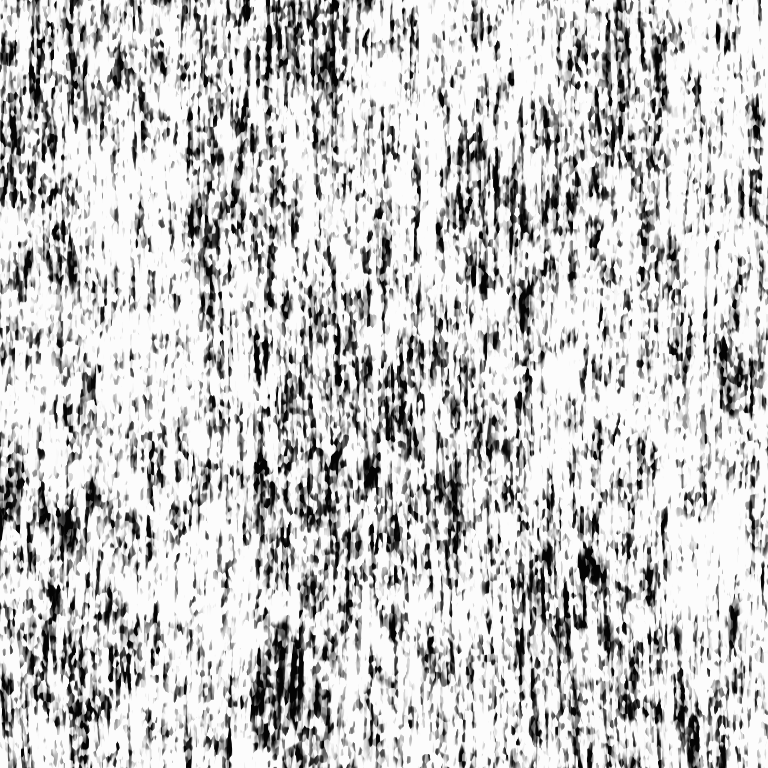
This texture is drawn by a Shadertoy shader. Its source:

```glsl
// Weathered black ink on white: vertical fibres, specks and blots from stretched cellular noise.

const vec3 PAPER = vec3(0.99);
const vec3 INK = vec3(0.015);

// Cells per canvas side, across and up
const vec2 SPECK_CELLS  = vec2(230.0, 115.0);
const vec2 FIBRE_CELLS  = vec2(240.0, 27.0);
const vec2 COLUMN_CELLS = vec2(150.0, 6.0);
const vec2 BLOT_CELLS   = vec2(46.0, 32.0);
const vec2 PATCH_CELLS  = vec2(8.0, 5.0);
const vec2 STROKE_CELLS = vec2(90.0, 7.0);

// Share of each layer in the ink density
const float SPECK = 0.60;
const float FIBRE = 0.52;
const float COLUMN = 0.34;
const float BLOT = 0.40;
const float PATCH = 0.30;
const float STROKE = 0.90;

const float INK_START = -0.30;   // density where grey begins
const float INK_FULL = 1.95;     // density of solid black
const float CELL_SHARPNESS = 8.0;
const float CELL_SPREAD = 0.24;  // typical deviation of the blended cells
const float LEAN = 0.007;        // sideways drift of the fibres near the bottom

vec3 hash3(vec2 cell, float seed) {
    vec3 p = fract(vec3(cell.xyx + seed) * vec3(0.1031, 0.1030, 0.0973));
    p += dot(p, p.yxz + 33.33);
    return fract((p.xxy + p.yzz) * p.zyx);
}

// Blend of random cell tones by distance, centred on 0 with deviation near 1
float cellTone(vec2 p, float seed) {
    vec2 base = floor(p);
    float tone = 0.0;
    float total = 0.0;
    for (int y = -1; y <= 1; y++) {
        for (int x = -1; x <= 1; x++) {
            vec2 cell = base + vec2(x, y);
            vec3 rnd = hash3(cell, seed);
            vec2 offset = cell + rnd.xy - p;
            float weight = exp(-CELL_SHARPNESS * dot(offset, offset));
            tone += weight * rnd.z;
            total += weight;
        }
    }
    return (tone / max(total, 1e-6) - 0.5) / CELL_SPREAD;
}

float inkDensity(vec2 uv) {
    // Fibres run straight up, leaning slightly toward the bottom
    vec2 p = uv;
    p.x += LEAN * (1.0 - uv.y) * sin(5.0 * uv.y + 7.0 * uv.x);

    float density = SPECK * cellTone(p * SPECK_CELLS, 11.0);
    density += FIBRE * cellTone(p * FIBRE_CELLS, 37.0);
    density += COLUMN * cellTone(p * COLUMN_CELLS, 59.0);
    density += BLOT * cellTone(p * BLOT_CELLS, 83.0);
    density += PATCH * cellTone(p * PATCH_CELLS, 107.0);

    // Rare long solid strokes
    density += STROKE * smoothstep(1.6, 1.95, cellTone(p * STROKE_CELLS, 131.0));
    return density;
}

void mainImage(out vec4 fragColor, in vec2 fragCoord) {
    vec2 uv = fragCoord / iResolution.y;
    float coverage = smoothstep(INK_START, INK_FULL, inkDensity(uv));
    fragColor = vec4(mix(PAPER, INK, coverage), 1.0);
}
```
